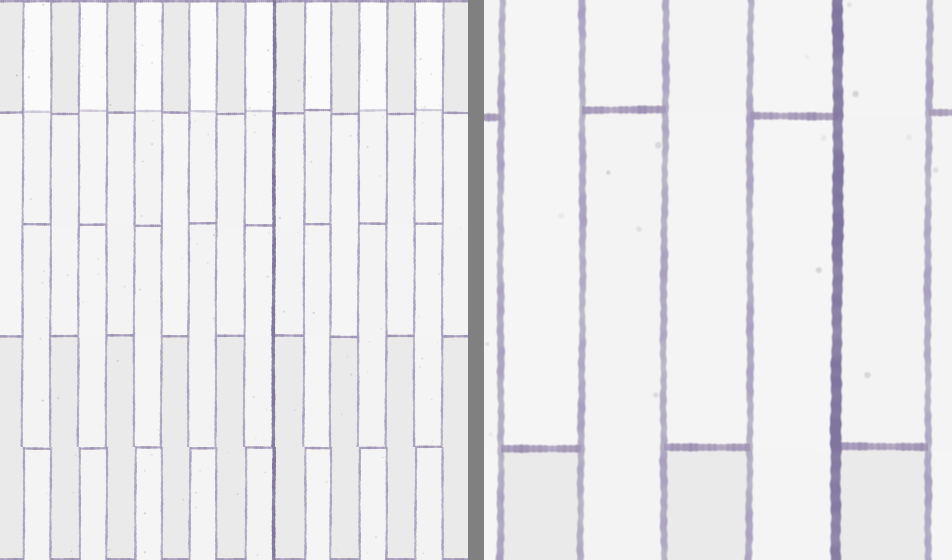
Left, the full canvas; right, a detail of the centre.
Give the GLSL for this pattern, as a Shadertoy shader.

```glsl
// Pale upright tiles in 17 narrow columns and 5 rows, with alternating bond and
// worn violet joints. Nearest-joint distances give the lines, column and row parity
// give the tile shades, and cellular noise scatters faint specks.

float hash(vec2 p) {
    p = fract(p * vec2(0.1031, 0.1173) + 0.37);
    p += dot(p, p.yx + 33.33);
    return fract((p.x + p.y) * p.x * 7.31);
}

// Layered sines, roughly -1 to 1, for uneven ink along a joint
float wear(float t, float seed) {
    return 0.45 * sin(t * 1.7 + seed * 4.1) + 0.3 * sin(t * 5.3 + seed * 7.7)
         + 0.25 * sin(t * 17.0 + seed * 2.3);
}

// Horizontal place of the upright joint with index i, at height y in rows
float jointX(float i, float y) {
    float dip = -0.084 * exp(-pow((i - 8.0) * 0.5, 2.0));
    float bump = 0.068 * exp(-3.0 * pow(i - 11.0, 2.0));
    float lean = 0.03 - 0.014 * y;
    float step4 = mix(0.035, 0.075, mod(i, 2.0)) * step(3.99, y);
    return i + dip + bump + lean + step4 + 0.008 * sin(y * 4.0 + i * 2.4);
}

// Vertical place of the level joint k in a column
float jointY(float k, float column, float odd) {
    if (k < 0.5) return 0.011;
    if (k > 4.5) return 4.994;
    float offset = k < 1.5 ? mix(0.014, -0.01, odd) : 0.017 - 0.005 * k;
    float spread = k < 2.5 && k > 1.5 ? 0.036 : 0.018;
    return k + offset + spread * (hash(vec2(column, k)) - 0.5);
}

float stroke(float d, float halfWidth, float soft) {
    return 1.0 - smoothstep(halfWidth - soft, halfWidth + soft, abs(d));
}

// Sparse dots, one candidate per cell
float specks(vec2 p, float odd, float soft) {
    vec2 cell = floor(p * 2.0);
    float pick = hash(cell + 17.0);
    vec2 center = 0.2 + 0.6 * vec2(hash(cell + 41.0), hash(cell + 73.0));
    float d = length(fract(p * 2.0) - center) * 0.5;
    float dotMask = stroke(d, 0.022 + 0.018 * hash(cell + 5.0), soft);
    return dotMask * step(pick, mix(0.03, 0.15, odd)) * (0.1 + 0.3 * hash(cell + 91.0));
}

void mainImage(out vec4 fragColor, in vec2 fragCoord) {
    vec2 uv = fragCoord / iResolution.xy;
    float x = uv.x * 16.72 + 0.19;
    float y = (1.0 - uv.y) * 5.0;
    float rowHeight = 16.72 * iResolution.y / iResolution.x / 5.0;
    float soft = max(0.6 * 16.72 / iResolution.x, 0.018);

    // Upright joint and column
    float i = floor(x + 0.5);
    float dx = x - jointX(i, y);
    float column = dx < 0.0 ? i - 1.0 : i;
    float odd = mod(column, 2.0);

    // Level joint and row
    float k = floor(y + 0.5);
    float tilt = 0.008 * (hash(vec2(column, k + 9.0)) - 0.5) * (x - column - 0.5);
    float dy = y - jointY(k, column, odd) - tilt;
    float row = clamp(dy < 0.0 ? k - 1.0 : k, 0.0, 4.0);

    // Tile shade
    float plain = 0.957 + 0.003 * sin(column * 2.1 + row);
    float evenShade = row < 0.5 || row > 2.5 ? 0.918 : plain;
    float oddShade = row < 0.5 ? 0.981 : plain;
    vec3 color = vec3(mix(evenShade, oddShade, odd));
    color = mix(color, vec3(0.62, 0.61, 0.65), specks(vec2(x, y * rowHeight), odd, soft));

    // Level joints: every column in the first two, alternating below
    float present = k < 1.5 || mod(k + column, 2.0) > 0.5 ? 1.0 : 0.0;
    float faint = k > 0.5 && k < 1.5 && odd > 0.5 && column != 11.0 ? 0.5 : 1.0;
    float levelWear = wear(x * 5.0, k + column);
    float level = stroke(dy * rowHeight, 0.043 + 0.008 * levelWear, soft);
    level *= present * faint * (0.8 + 0.15 * levelWear);
    color = mix(color, vec3(0.59, 0.54, 0.68), level);

    // Upright joints: the tenth is heavier
    float heavy = i == 10.0 ? 1.0 : 0.0;
    float uprightWear = wear(y * 6.0, i);
    float grain = 0.008 * sin(y * 97.0 + i * 3.0) * sin(y * 61.0 + i);
    float upright = stroke(dx + grain, mix(0.039, 0.062, heavy) + 0.007 * uprightWear, soft);
    upright *= mix(0.8, 0.95, heavy) + 0.12 * uprightWear;
    vec3 violet = mix(vec3(0.64, 0.62, 0.70), vec3(0.63, 0.59, 0.74), 0.5 + 0.5 * uprightWear);
    violet = mix(violet, vec3(0.50, 0.46, 0.62), heavy);
    color = mix(color, violet, clamp(upright, 0.0, 1.0));

    fragColor = vec4(color, 1.0);
}
```
